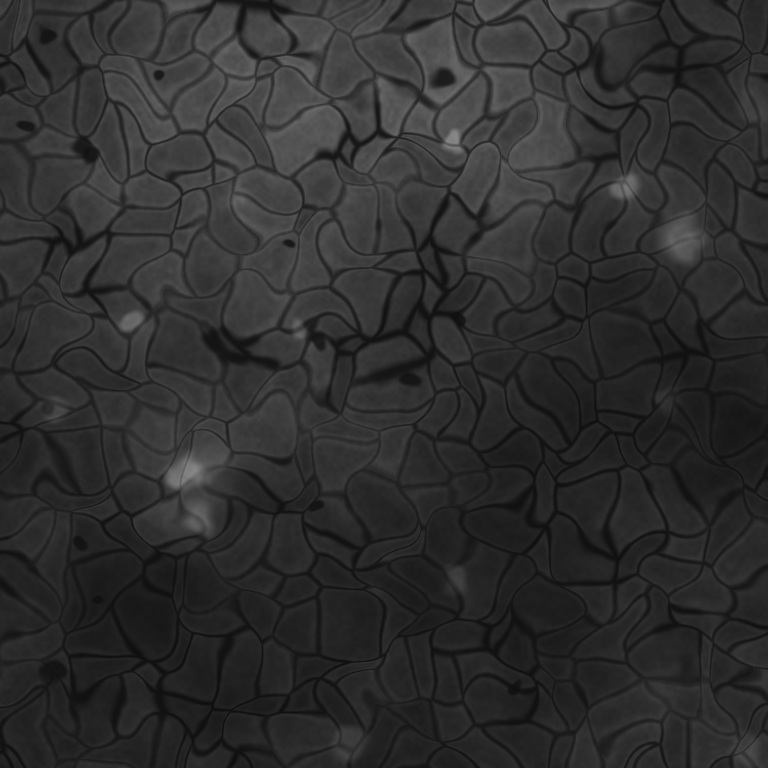
This texture is drawn by a WebGL 1 fragment shader. Its source:

```glsl
precision highp float;
uniform vec2 u_resolution;

const float CELLS = 19.0;
const float TAU = 6.28318;

float hash1(vec2 p) {
  vec3 q = fract(p.xyx * vec3(0.1031, 0.1030, 0.0973));
  q += dot(q, q.yzx + 33.33);
  return fract((q.x + q.y) * q.z);
}

vec2 hash2(vec2 p) {
  return vec2(hash1(p + 17.3), hash1(p + 91.7));
}

float noise(vec2 p) {
  vec2 i = floor(p), f = fract(p);
  f = f * f * (3.0 - 2.0 * f);
  return mix(mix(hash1(i), hash1(i + vec2(1.0, 0.0)), f.x),
             mix(hash1(i + vec2(0.0, 1.0)), hash1(i + 1.0), f.x), f.y);
}

float fbm(vec2 p) {
  float sum = 0.0, amp = 0.5;
  for (int i = 0; i < 4; i++) {
    sum += amp * noise(p);
    p = mat2(1.6, 1.2, -1.2, 1.6) * p + 7.1;
    amp *= 0.5;
  }
  return sum / 0.9375;
}

vec2 warp(vec2 p, float amount) {
  return p + amount * (vec2(noise(p + 31.0), noise(p + 67.0)) - 0.5);
}

vec2 seedOffset(vec2 cell) {
  return 0.08 + 0.84 * hash2(cell);
}

// Returns edge distance, centre distance and the cell's random value.
vec3 voronoi(vec2 p) {
  vec2 base = floor(p), f = fract(p), nearest = vec2(0.0), id = base;
  float best = 8.0;
  for (int y = -1; y <= 1; y++)
    for (int x = -1; x <= 1; x++) {
      vec2 g = vec2(float(x), float(y));
      vec2 r = g + seedOffset(base + g) - f;
      if (dot(r, r) < best) {
        best = dot(r, r);
        nearest = r;
        id = base + g;
      }
    }
  float edge = 8.0;
  for (int y = -2; y <= 2; y++)
    for (int x = -2; x <= 2; x++) {
      vec2 cell = id + vec2(float(x), float(y));
      vec2 r = cell + seedOffset(cell) - base - f;
      vec2 d = r - nearest;
      if (dot(d, d) > 0.0001)
        edge = min(edge, dot(0.5 * (r + nearest), normalize(d)));
    }
  return vec3(edge, sqrt(best), hash1(id + 5.0));
}

// Broad uneven lighting, brightest near the upper middle.
float illumination(vec2 p) {
  vec2 d = (p - vec2(0.42, 0.87)) * vec2(2.1, 2.9);
  return 0.142 + 0.115 * exp(-dot(d, d)) + 0.02 * p.y
       + 0.15 * (fbm(p * 4.5 + 3.0) - 0.5);
}

float cellShade(vec3 cell, vec2 q) {
  float nucleusSize = 0.2 + 0.12 * cell.z;
  float nucleus = 1.0 - smoothstep(nucleusSize - 0.06, nucleusSize + 0.06, cell.y);
  float rim = smoothstep(0.04, 0.11, cell.x) * (1.0 - smoothstep(0.11, 0.26, cell.x));
  float speck = 1.0 - smoothstep(0.02, 0.08, length(vec2(cell.y - 0.06, 0.0)));
  float membrane = 1.0 - smoothstep(0.0, 0.1, cell.x);
  float shade = 0.87 + 0.3 * cell.z + 0.12 * rim - 0.07 * nucleus;
  shade += 0.1 * speck * step(0.6, cell.z) * noise(q * 6.0);
  return shade * (1.0 - membrane * mix(0.12, 0.55, noise(q * 0.7 + 40.0)));
}

// Dark openings that widen along some cell borders.
float gaps(float edge, vec2 p) {
  float region = smoothstep(0.57, 0.74, fbm(p * vec2(9.0, 11.0) + 50.0));
  return region * (1.0 - smoothstep(0.02, 0.09 + 0.16 * region, edge));
}

float softDisc(vec2 d, float radius, float blur) {
  return 1.0 - smoothstep(radius * (1.0 - blur), radius * (1.0 + blur), length(d));
}

void main() {
  vec2 p = gl_FragCoord.xy / u_resolution;
  vec2 q = warp(warp(p * CELLS, 1.1), 0.4);
  vec3 cell = voronoi(q);

  float tone = illumination(p) * cellShade(cell, q);
  tone *= 1.0 + 0.16 * (fbm(p * 85.0) - 0.5) + 0.1 * (noise(p * 190.0) - 0.5);
  tone = mix(tone, 0.065, 0.85 * gaps(cell.x, p));

  // Round dark holes and out-of-focus bright cells.
  vec2 wobbly = warp(p * 40.0, 0.7) / 40.0;
  for (int i = 0; i < 16; i++) {
    float k = float(i);
    vec2 holeAt = hash2(vec2(k, 3.0)) * vec2(0.85, 1.0);
    float holeSize = mix(0.007, 0.015, hash1(vec2(k, 8.0)));
    tone = mix(tone, 0.06, 0.8 * softDisc(wobbly - holeAt, holeSize, 0.35));

    vec2 glowAt = hash2(vec2(k, 21.0));
    float glowSize = mix(0.013, 0.026, hash1(vec2(k, 29.0)));
    float strength = mix(0.05, 0.29, pow(hash1(vec2(k, 37.0)), 2.0));
    vec2 d = wobbly - glowAt;
    float halo = exp(-dot(d, d) / (5.0 * glowSize * glowSize));
    float body = softDisc(d, glowSize, 0.4) * (0.85 + 0.3 * noise(p * 110.0));
    tone += strength * (0.75 * body + 0.25 * halo);
  }
  gl_FragColor = vec4(vec3(clamp(tone, 0.045, 0.7)), 1.0);
}
```
